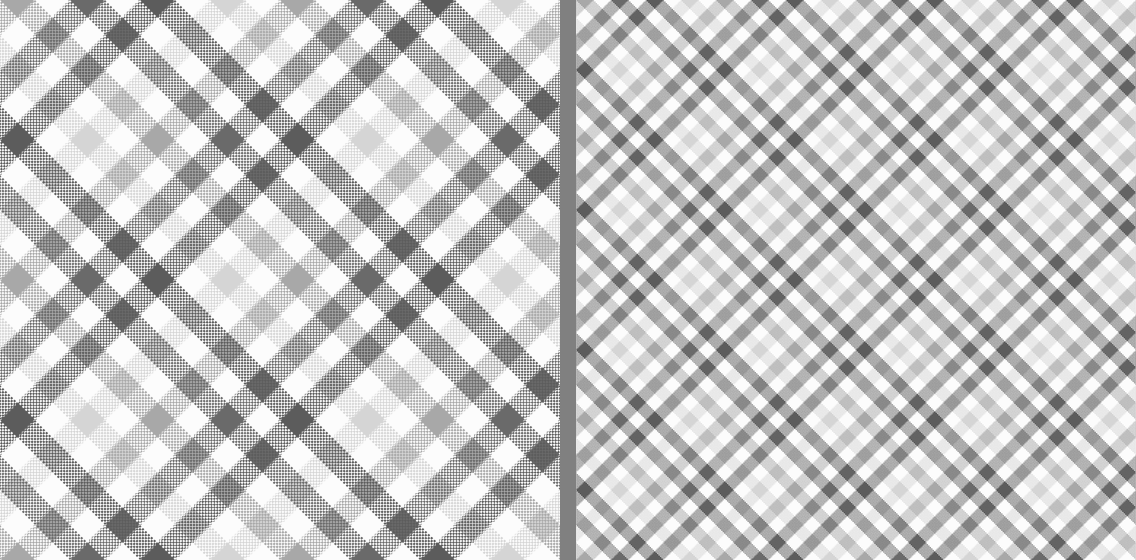
Left, the tile; right, the same tile 2 across and 2 down.
Write a WebGL 1 fragment shader that draws this pattern.

```glsl
precision highp float;
// Diagonal gingham plaid in greys: two sets of crossing stripes, each cycling
// through four tones on white, interlaced by a fine dotted plain weave.
// Stripes snap to the weave cells for toothed edges; supersampling smooths them.

#define REPEATS 2.0        // plaid repeats across and down
#define STRIPES 4.0        // coloured stripes per repeat
#define STRIPE_FILL 0.5    // coloured share of each stripe pitch
#define THREADS 192.0      // weave dots across the canvas
#define WHITE 0.99
#define MID 0.66
#define DARK 0.415
#define DARKEST 0.36
#define LIGHT 0.835
#define SAMPLES 5          // subsamples per pixel side

const float TAU = 6.2831853;

uniform vec2 u_resolution;

// Thread tone at a position along one diagonal, in canvas units.
float stripeTone(float along) {
  float pitch = along * REPEATS * STRIPES;
  float index = mod(floor(pitch), STRIPES);
  float tone = index < 0.5 ? MID
             : index < 1.5 ? DARK
             : index < 2.5 ? DARKEST : LIGHT;
  return fract(pitch) < STRIPE_FILL ? tone : WHITE;
}

float plaid(vec2 p) {
  vec2 grid = p * THREADS;

  // Centres of the weave cells; the half-cell offset keeps stripe edges between them.
  vec2 cell = (floor(grid + vec2(0.5, 0.0)) + vec2(0.0, 0.5)) / THREADS;
  float warp = stripeTone(cell.x + cell.y);
  float weft = stripeTone(cell.x - cell.y);

  // Plain weave turned by 45 degrees: half the area shows each thread set.
  vec2 wave = cos(TAU * grid);
  return wave.x > wave.y ? warp : weft;
}

void main() {
  // Average a regular grid of subsamples over the pixel.
  float tone = 0.0;
  for (int i = 0; i < SAMPLES; i++) {
    for (int j = 0; j < SAMPLES; j++) {
      vec2 offset = (vec2(float(i), float(j)) + 0.5) / float(SAMPLES) - 0.5;
      tone += plaid((gl_FragCoord.xy + offset) / u_resolution);
    }
  }
  gl_FragColor = vec4(vec3(tone / float(SAMPLES * SAMPLES)), 1.0);
}
```
